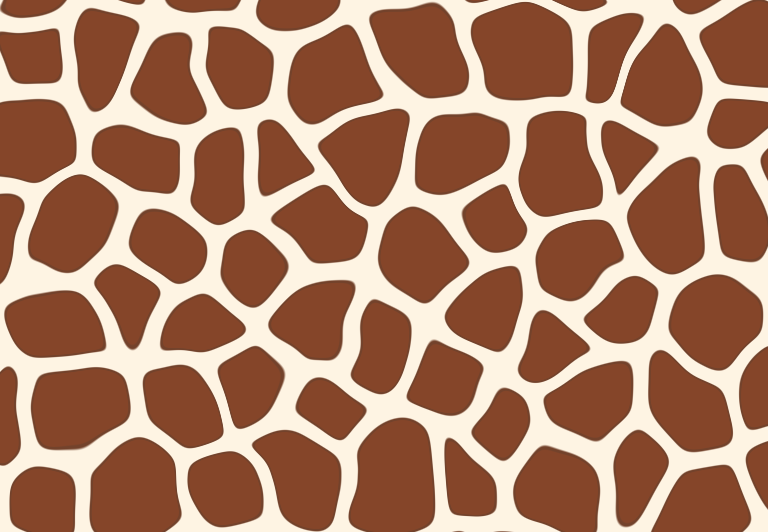
Write a WebGL 1 fragment shader that draws this pattern.

```glsl
precision highp float;
uniform vec2 u_resolution;

vec3 hash3(vec2 p) {
    vec3 q = fract(p.xyx * vec3(0.1031, 0.1030, 0.0973));
    q += dot(q, q.yxz + 33.33);
    return fract((q.xxy + q.yzz) * q.zyx);
}

vec2 smoothNoise(vec2 p) {
    vec2 i = floor(p);
    vec2 f = fract(p);
    f = f * f * f * (f * (f * 6.0 - 15.0) + 10.0);
    vec2 low = mix(hash3(i).xy, hash3(i + vec2(1.0, 0.0)).xy, f.x);
    vec2 high = mix(hash3(i + vec2(0.0, 1.0)).xy, hash3(i + 1.0).xy, f.x);
    return mix(low, high, f.y) - 0.5;
}

// Staggered, jittered seed: position in xy, size weight in z
vec3 patchSeed(vec2 id) {
    vec3 h = hash3(id + 47.0);
    vec2 stagger = vec2(0.5 * mod(id.y, 2.0), 0.0);
    return vec3(id + stagger + 0.15 + 0.7 * h.xy, 0.17 * h.z);
}

// Rounded distance to the border of the weighted Voronoi cell around p
float patchDistance(vec2 p) {
    vec2 base = floor(p);
    vec2 ownId = base;
    vec3 own = vec3(0.0);
    float nearest = 100.0;
    for (int y = -2; y <= 2; y++) {
        for (int x = -2; x <= 2; x++) {
            vec2 id = base + vec2(float(x), float(y));
            vec3 seed = patchSeed(id);
            vec2 r = seed.xy - p;
            float power = dot(r, r) - seed.z;
            if (power < nearest) {
                nearest = power;
                own = seed;
                ownId = id;
            }
        }
    }

    // Exponential smooth minimum over all sides rounds the corners
    float total = 0.0;
    for (int y = -2; y <= 2; y++) {
        for (int x = -2; x <= 2; x++) {
            if (x == 0 && y == 0) continue;
            vec3 seed = patchSeed(ownId + vec2(float(x), float(y)));
            vec2 r = seed.xy - p;
            float power = dot(r, r) - seed.z;
            float side = (power - nearest) / (2.0 * length(seed.xy - own.xy));
            total += exp(-17.0 * side);
        }
    }
    return -log(total) / 17.0;
}

void main() {
    vec2 uv = gl_FragCoord.xy / u_resolution.y;
    float pixel = 1.0 / u_resolution.y;
    vec2 p = uv * 6.3 + vec2(3.0, 8.0);

    // Gentle warp bends the straight sides
    p += 0.26 * smoothNoise(p * 1.5 + 11.0);
    float inside = (patchDistance(p) - 0.085) / 6.3;

    vec3 cream = vec3(0.996, 0.955, 0.89);
    vec3 brown = vec3(0.52, 0.27, 0.16);
    vec3 darkRim = vec3(0.45, 0.26, 0.17);

    // Thin darker rim, then a smooth edge against the cream
    vec3 hide = mix(darkRim, brown, smoothstep(0.003, 0.003 + pixel, inside));
    gl_FragColor = vec4(mix(cream, hide, smoothstep(-0.8 * pixel, 0.8 * pixel, inside)), 1.0);
}
```
